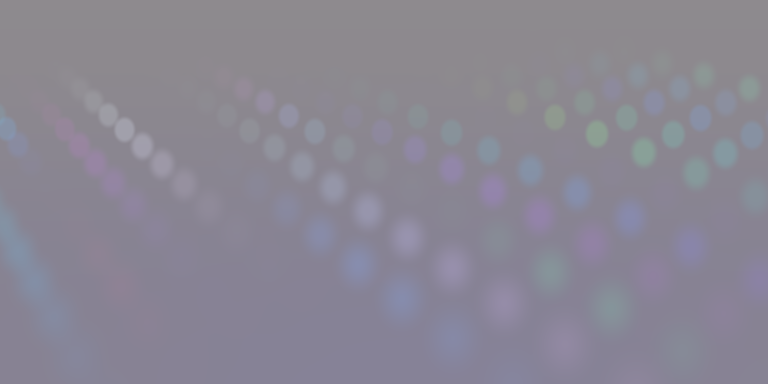
Reproduce this background procedurally as a Shadertoy shader.

```glsl
// Soft coloured beads on a tilted lattice over a muted grey-violet backdrop.
// A projective matrix lays out the lattice; each chain of beads has a smooth
// strength and hue profile, and blur grows away from a horizontal focus line.

const float TAU = 6.2831853;
const float FOCUS_Y = 0.325;
const int CHAINS = 15;

// Lattice (step, chain, 1) to canvas, in units of height with y downward.
const mat3 LATTICE = mat3(
    0.0366, 0.0309, -0.0623,
    0.1607, -0.0354, 0.0438,
    0.9583, 0.5495, 1.0);

// Per chain: centre step, spread, strength.
const vec3 PROFILE[CHAINS] = vec3[CHAINS](
    vec3(-3.0, 3.0, 0.8), vec3(-8.0, 1.6, 0.8), vec3(-5.0, 3.0, 0.7),
    vec3(-5.5, 3.0, 1.0), vec3(1.2, 2.6, 0.85), vec3(0.5, 4.5, 0.9),
    vec3(-4.0, 2.6, 0.7), vec3(1.0, 3.6, 0.85), vec3(2.2, 4.2, 0.85),
    vec3(3.0, 3.0, 0.12), vec3(1.8, 2.8, 0.85), vec3(3.0, 3.6, 0.8),
    vec3(2.0, 2.8, 0.75), vec3(1.0, 3.0, 0.6), vec3(2.0, 2.8, 0.6));

// Per chain: far hue, near hue, saturation.
const vec3 HUES[CHAINS] = vec3[CHAINS](
    vec3(0.50, 0.57, 1.0), vec3(0.50, 0.64, 1.0), vec3(0.86, 0.72, 0.85),
    vec3(0.40, 0.78, 0.15), vec3(0.61, 0.59, 0.9), vec3(0.45, 0.85, 0.4),
    vec3(0.87, 0.40, 0.6), vec3(0.67, 0.80, 0.9), vec3(0.45, 0.75, 1.0),
    vec3(0.70, 0.74, 1.0), vec3(0.25, 0.50, 1.0), vec3(0.37, 0.60, 1.0),
    vec3(0.68, 0.50, 1.0), vec3(0.48, 0.64, 0.9), vec3(0.40, 0.42, 0.9));

// Light added by a bead; pale beads are lifted more.
vec3 beadLight(float hue, float saturation) {
    vec3 wave = cos(TAU * (hue - vec3(0.0, 1.0, 2.0) / 3.0));
    return 0.05 + 0.06 * (1.0 - saturation) + 0.075 * saturation * wave;
}

float lobe(float x, float centre, float spread) {
    float t = (x - centre) / spread;
    return exp(-t * t);
}

vec3 chainLight(float stepIndex, int chain) {
    if (chain < 0 || chain >= CHAINS) return vec3(0.0);
    vec3 profile = PROFILE[chain];
    vec3 hues = HUES[chain];
    float t = clamp(0.5 + 0.5 * (stepIndex - profile.x) / profile.y, 0.0, 1.0);
    vec3 light = profile.z * lobe(stepIndex, profile.x, profile.y)
               * beadLight(mix(hues.x, hues.y, t), hues.z);
    // Two chains carry a second group: dim red and green.
    if (chain == 1) light += 0.25 * lobe(stepIndex, -1.3, 1.6) * beadLight(0.97, 1.0);
    if (chain == 6) light += 0.65 * lobe(stepIndex, 3.5, 1.6) * beadLight(0.39, 1.0);
    return light;
}

// Soft upright ellipse.
float bead(vec2 offset, float radius, float blur) {
    float d = length(offset * vec2(1.0, 0.83));
    return 1.0 - smoothstep(radius - blur, radius + blur, d);
}

vec3 backdrop(vec2 p) {
    vec3 color = mix(vec3(0.555, 0.54, 0.555), vec3(0.53, 0.512, 0.572),
                     smoothstep(0.0, 0.75, p.y));
    vec2 glow = (p - vec2(1.1, 1.05)) / vec2(0.8, 0.4);
    return color + vec3(-0.005, -0.003, 0.022) * exp(-dot(glow, glow));
}

void mainImage(out vec4 fragColor, in vec2 fragCoord) {
    vec2 p = vec2(fragCoord.x, iResolution.y - fragCoord.y) / iResolution.y;
    vec3 color = backdrop(p);

    // Find the lattice cell under this point and gather its neighbours.
    vec3 local = inverse(LATTICE) * vec3(p, 1.0);
    vec2 cell = round(local.xy / local.z);
    for (int j = -1; j <= 1; j++) {
        for (int i = -1; i <= 1; i++) {
            vec2 id = cell + vec2(i, j);
            vec3 projected = LATTICE * vec3(id, 1.0);
            vec2 centre = projected.xy / projected.z;
            float radius = 0.033 / projected.z;
            float blur = 0.005 + 0.085 * abs(centre.y - FOCUS_Y);
            float fade = smoothstep(0.10, 0.21, centre.y);
            color += fade * bead(p - centre, radius, blur)
                   * chainLight(id.x, int(id.y) + 5);
        }
    }
    fragColor = vec4(color, 1.0);
}
```
